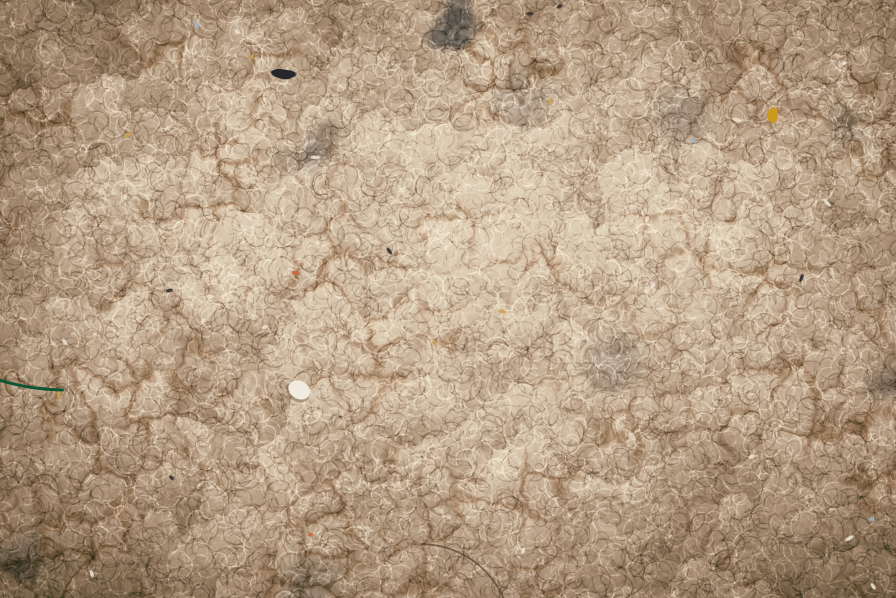
A Shadertoy shader for this texture:

```glsl
// A worn, felted wool carpet: soft Voronoi tufts covered in layers of tiny
// curled fibres, then darkened by stains and a vignette, and sprinkled
// with crumbs, a pale disc and a green thread.

vec3 hash3(vec2 p) {
    vec3 q = fract(p.xyx * vec3(0.1031, 0.1030, 0.0973));
    q += dot(q, q.yxz + 33.33);
    return fract((q.xxy + q.yzz) * q.zyx);
}

float noise(vec2 p) {
    vec2 i = floor(p), f = fract(p);
    f = f * f * (3.0 - 2.0 * f);
    return mix(mix(hash3(i).x, hash3(i + vec2(1, 0)).x, f.x),
               mix(hash3(i + vec2(0, 1)).x, hash3(i + 1.0).x, f.x), f.y);
}

float fbm(vec2 p) {
    float sum = 0.0, amp = 0.5;
    for (int i = 0; i < 4; i++) {
        sum += amp * noise(p);
        p = mat2(1.6, 1.2, -1.2, 1.6) * p + 17.3;
        amp *= 0.5;
    }
    return sum / 0.9375;
}

mat2 rotate(float a) {
    return mat2(cos(a), sin(a), -sin(a), cos(a));
}

// Rounded clumps: x = relief shading, y = depth of the gap between clumps
vec2 tufts(vec2 p) {
    vec2 cell = floor(p), toCentre = vec2(0);
    float near = 9.0, next = 9.0, tint = 0.0;
    for (int y = -1; y <= 1; y++)
    for (int x = -1; x <= 1; x++) {
        vec2 id = cell + vec2(x, y);
        vec3 h = hash3(id + 51.0);
        vec2 r = p - id - 0.1 - 0.8 * h.xy;
        float d = length(r) - 0.2 * h.z;
        if (d < near) {
            next = near; near = d; toCentre = r; tint = h.z;
        } else next = min(next, d);
    }
    float gap = 1.0 - smoothstep(0.0, 0.24, next - near);
    float relief = 0.09 * dot(toCentre, vec2(-0.3, 0.9)) + 0.05 * (tint - 0.5);
    return vec2(relief, gap);
}

// Sum of short arcs, each lighter or darker than the wool below
float fibres(vec2 p, float px) {
    float sum = 0.0;
    for (int layer = 0; layer < 8; layer++) {
        float k = float(layer);
        vec2 q = rotate(k * 1.37) * p * 38.0 + 90.0 + 13.7 * k;
        vec2 cell = floor(q);
        for (int y = -1; y <= 1; y++)
        for (int x = -1; x <= 1; x++) {
            vec2 id = cell + vec2(x, y);
            vec3 h = hash3(id + 71.0 * k), g = hash3(id.yx + 37.0 * k + 5.0);
            vec2 r = q - id - h.xy;
            float len = length(r);
            float d = abs(len - mix(0.25, 0.95, h.z)) / 38.0;
            float line = clamp((0.0011 - d) / px + 0.5, 0.0, 1.0);
            vec2 facing = rotate(6.2832 * g.x) * vec2(1, 0);
            line *= smoothstep(-0.05, 0.25, dot(r, facing) / max(len, 0.001) - g.y * 0.6 + 0.2);
            sum += line * (g.z - 0.52);
        }
    }
    return sum;
}

// Coverage of a soft-edged ellipse
float blob(vec2 p, vec2 radius, float px) {
    float d = (length(p / radius) - 1.0) * min(radius.x, radius.y);
    return clamp(0.5 - d / px, 0.0, 1.0);
}

void mainImage(out vec4 fragColor, in vec2 fragCoord) {
    float px = 1.0 / iResolution.y, aspect = iResolution.x * px;
    vec2 p = fragCoord * px, uv = fragCoord / iResolution.xy;

    // Wool tone: vignette, mottling, tufts and fibres
    vec2 warp = vec2(fbm(p * 16.0), fbm(p * 16.0 + 40.0)) - 0.5;
    vec2 tuft = tufts(p * 14.0 + 1.3 * warp);
    float mottle = fbm(p * 5.0 + 8.0);
    float wear = smoothstep(0.4, 0.72, fbm(p * 11.0 + 23.0));
    float gap = tuft.y * wear;
    vec2 off = uv - vec2(0.52, 0.54);
    float tone = 0.845 - 0.68 * dot(off, off) + 0.22 * (mottle - 0.5);
    tone += tuft.x - 0.03 * tuft.y - 0.13 * gap;
    tone += 0.25 * fibres(p + 0.012 * warp, px) + 0.10 * (fbm(p * 130.0) - 0.5);

    // Ragged grey stains, the last one the deepest
    float stain = 0.0;
    for (int i = 0; i < 10; i++) {
        vec3 h = hash3(vec2(i, 19));
        bool deepest = i == 9;
        vec2 centre = deepest ? vec2(0.505 * aspect, 0.96) : h.xy * vec2(aspect, 0.85);
        float d = length(p - centre + 0.07 * warp) / mix(0.045, 0.085, h.z);
        stain += (1.0 - smoothstep(0.25, 1.0, d)) * (deepest ? 0.3 : 0.11);
    }
    tone -= stain * (0.6 + 0.8 * noise(p * 110.0));
    tone = clamp(tone - 0.5 * max(tone - 0.84, 0.0), 0.12, 0.94);

    // Tone to warm beige, browner in gaps, greyer in stains
    float mid = tone - 0.63;
    vec3 col = vec3(tone, tone - 0.1 + 0.6 * mid * mid, tone - 0.2 + 0.7 * mid * mid);
    col += gap * vec3(0.02, -0.01, -0.03);
    col = mix(col, vec3(dot(col, vec3(0.4, 0.4, 0.2))), min(stain * 2.0, 0.6));

    // Scattered crumbs: mostly pale, some dark, ochre, orange or blue
    for (int i = 0; i < 36; i++) {
        vec3 h = hash3(vec2(i, 83)), g = hash3(vec2(i, 131));
        vec2 r = rotate(6.2832 * h.z) * (p - h.xy * vec2(aspect, 1.0));
        vec3 crumb = g.y < 0.5 ? vec3(0.92, 0.88, 0.82) : g.y < 0.65 ? vec3(0.2, 0.18, 0.17)
                   : g.y < 0.83 ? vec3(0.8, 0.62, 0.3) : g.y < 0.94 ? vec3(0.8, 0.4, 0.22)
                   : vec3(0.62, 0.7, 0.8);
        col = mix(col, crumb, 0.9 * blob(r, vec2(0.0045 + 0.004 * g.x * g.x, 0.003), px));
    }

    // Larger litter: pale disc, black lump, yellow flake, stray hair, thread
    vec2 disc = rotate(0.5) * (p - vec2(0.334 * aspect, 0.348));
    col = mix(col, vec3(0.55, 0.46, 0.36), 0.6 * blob(disc + vec2(0, 0.004), vec2(0.021, 0.016), px));
    col = mix(col, vec3(0.94, 0.92, 0.87), blob(disc, vec2(0.019, 0.015), px));
    vec2 lump = p - vec2(0.315 * aspect, 0.875) + 0.02 * warp;
    col = mix(col, vec3(0.15, 0.15, 0.17), blob(lump, vec2(0.017, 0.008), px));
    vec2 flake = p - vec2(0.866 * aspect, 0.807) + 0.02 * warp;
    col = mix(col, vec3(0.8, 0.6, 0.12), blob(flake, vec2(0.011, 0.014), px));
    vec2 hair = p - vec2(0.47 * aspect, -0.06);
    float hairLine = clamp((0.0015 - abs(length(hair) - 0.15)) / px + 0.5, 0.0, 1.0);
    col = mix(col, vec3(0.3, 0.24, 0.18), 0.7 * hairLine * step(0.0, hair.x));
    float bend = 1.0 - p.x / 0.107;
    float thread = clamp((0.0025 - abs(p.y - 0.348 - 0.016 * bend * bend)) / px + 0.5, 0.0, 1.0);
    col = mix(col, vec3(0.05, 0.33, 0.2), thread * smoothstep(-0.02, 0.02, bend));

    fragColor = vec4(clamp(col, 0.0, 1.0), 1.0);
}
```
